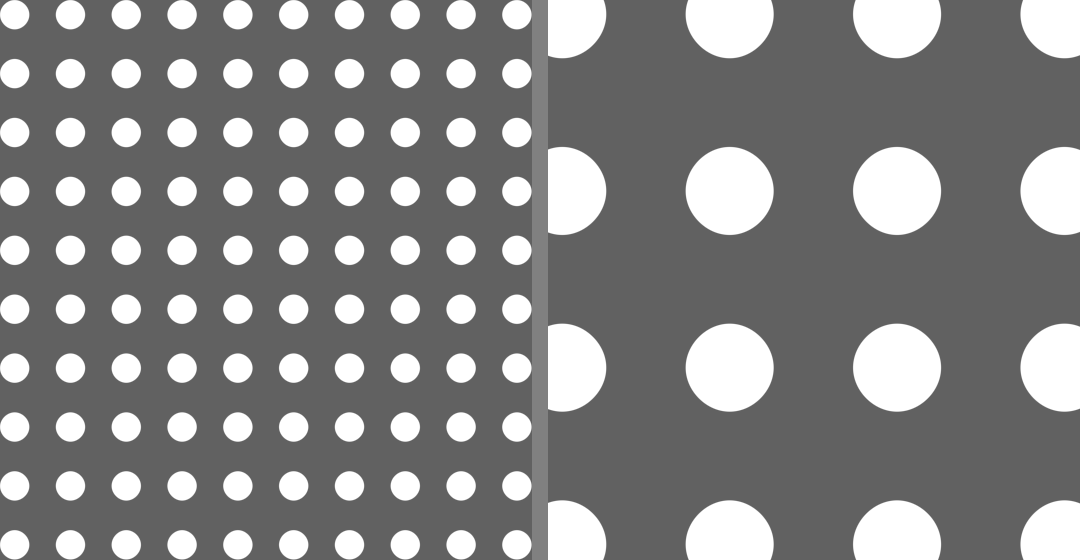
Left: the whole. Right: its middle third, enlarged.
Give the GLSL for this pattern, as a WebGL 2 fragment shader.

```glsl
#version 300 es
precision highp float;

uniform vec2 u_resolution;
out vec4 fragColor;

// Signed distance to a dot whose diagonals are very slightly flattened
float dotDistance(vec2 p, float radius) {
    float angle = atan(p.y, p.x + 1e-6);
    return length(p) - radius * (0.994 + 0.006 * cos(4.0 * angle));
}

void main() {
    vec2 p = gl_FragCoord.xy / u_resolution.y;
    float pixel = 1.0 / u_resolution.y;

    // Ten by ten grid, with the outer dots touching the canvas edges
    vec2 spacing = vec2(0.09965, 0.10518);
    vec2 firstCentre = vec2(0.0262, 0.0271);
    vec2 local = (fract((p - firstCentre) / spacing + 0.5) - 0.5) * spacing;

    // White dots on flat grey
    float d = dotDistance(local, 0.0262);
    float coverage = 1.0 - smoothstep(-0.75 * pixel, 0.75 * pixel, d);
    vec3 grey = vec3(0.38);
    vec3 white = vec3(1.0);
    fragColor = vec4(mix(grey, white, coverage), 1.0);
}
```
